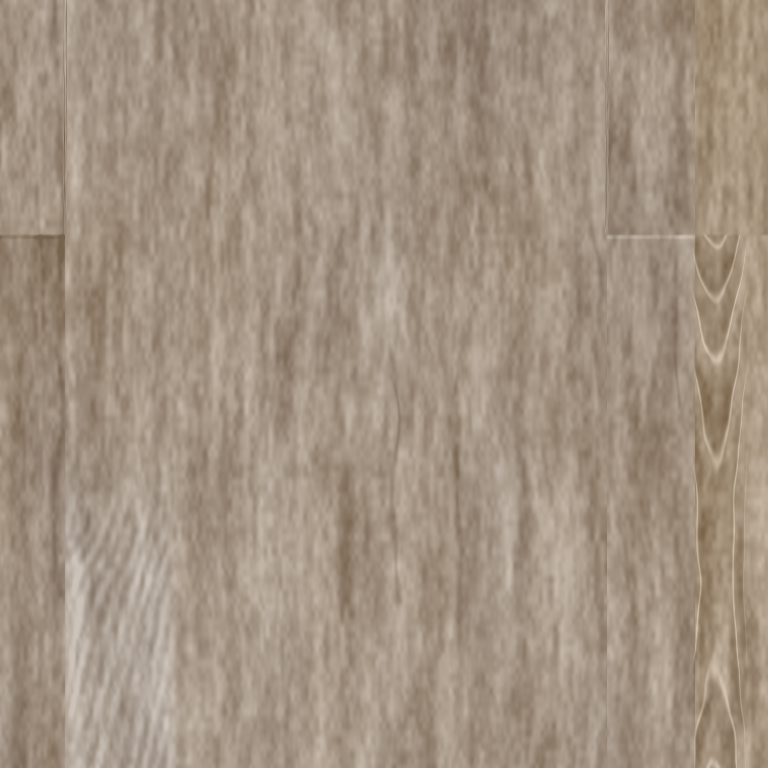
Write a Shadertoy shader that draws this texture.

```glsl
// Weathered grey-brown wood planks with vertical fibres and two butt joints.
// Stretched noise layers make the grain; bent contour lines make the figure,
// and wandering soft streaks make the knots, cracks and pale flecks.

const vec3 WOOD = vec3(0.642, 0.581, 0.519);
const vec3 TONE_STEP = vec3(0.056, 0.060, 0.063);
const vec3 WARM_SHIFT = vec3(0.004, -0.012, -0.045);
const vec3 COOL_SHIFT = vec3(-0.012, 0.002, 0.018);
const float JOINT_Y = 0.694;

float hash(vec2 p) {
    vec3 q = fract(vec3(p.xyx) * 0.1031);
    q += dot(q, q.yzx + 33.33);
    return fract((q.x + q.y) * q.z);
}

// Smooth value noise in -1..1
float noise(vec2 p) {
    vec2 i = floor(p), f = fract(p);
    f = f * f * (3.0 - 2.0 * f);
    float low = mix(hash(i), hash(i + vec2(1, 0)), f.x);
    float high = mix(hash(i + vec2(0, 1)), hash(i + vec2(1, 1)), f.x);
    return 2.0 * mix(low, high, f.y) - 1.0;
}

float band(float v, float a, float b, float soft) {
    return smoothstep(a - soft, a + soft, v) * (1.0 - smoothstep(b - soft, b + soft, v));
}

// Fibres from broad stains to short speckles
float fibres(vec2 p, float seed) {
    vec2 q = p + seed * vec2(3.7, 5.3) + 7.0;
    q.x += 0.006 * noise(q * vec2(9.0, 5.0));
    float tone = 0.85 * noise(q * vec2(12.0, 1.8));
    tone += 1.05 * noise(q * vec2(42.0, 3.5));
    tone += 1.15 * noise(q * vec2(95.0, 13.0));
    tone += 1.00 * noise(q * vec2(150.0, 48.0));
    return tone + 0.65 * noise(q * vec2(210.0, 110.0));
}

// Soft vertical streak that wanders and swells between two heights
float streak(vec2 p, float x, float width, vec2 span, float seed) {
    float wander = 0.008 * noise(vec2(p.y * 11.0, seed));
    float swell = width * (1.0 + 0.5 * noise(vec2(p.y * 23.0, seed + 9.0)));
    float across = (p.x - x - wander) / swell;
    return exp(-across * across) * band(p.y, span.x, span.y, 0.025);
}

// Streak broken into uneven flecks along its length
float flecks(vec2 p, float x, float width, float rate, float seed) {
    float gaps = smoothstep(-0.15, 0.5, noise(vec2(seed, p.y * rate)));
    return gaps * streak(p, x, width, vec2(-0.1, 1.1), seed);
}

// Cathedral arches: contours of a saddle, pale rim with a dark inner side
float cathedral(vec2 p, vec2 centre) {
    vec2 d = p - centre;
    d.x += 0.003 * noise(p * vec2(20.0, 17.0));
    float s = d.y * d.y - 60.0 * d.x * d.x + 0.005 * noise(p * vec2(50.0, 25.0));
    float phase = fract(s / 0.05 - 0.24);
    float rim = band(phase, 0.06, 0.16, 0.06);
    float shade = smoothstep(0.16, 0.28, phase) * (1.0 - smoothstep(0.3, 0.95, phase));
    return (2.8 * rim - 1.5 * shade) * (1.0 - smoothstep(0.026, 0.046, abs(d.x)));
}

// Slanted wavy growth lines
float wavyLines(vec2 p) {
    float s = 55.0 * p.x - 16.0 * p.y + 0.9 * noise(p * vec2(18.0, 9.0));
    return sin(6.2832 * s);
}

// Short slivers scattered over the whole floor
float slivers(vec2 p) {
    float tone = 0.0;
    for (float i = 0.0; i < 22.0; i++) {
        float x = hash(vec2(i, 3.0));
        float y = hash(vec2(i, 8.0));
        float len = mix(0.06, 0.22, hash(vec2(i, 13.0)));
        float strength = mix(-1.6, 1.3, hash(vec2(i, 21.0)));
        tone += strength * streak(p, x, 0.004, vec2(y - len, y + len), i);
    }
    return tone;
}

void mainImage(out vec4 fragColor, in vec2 fragCoord) {
    vec2 p = fragCoord / iResolution.xy;

    // Planks: columns, and the row above or below the joint
    float leftPlank = 1.0 - smoothstep(0.082, 0.087, p.x);
    float rightPlank = smoothstep(0.788, 0.793, p.x);
    float archPlank = smoothstep(0.900, 0.908, p.x);
    float jointed = leftPlank + rightPlank;
    float upper = smoothstep(JOINT_Y - 0.003, JOINT_Y + 0.003, p.y);
    float column = step(0.085, p.x) + step(0.79, p.x) + step(0.905, p.x);
    float tone = mix(fibres(p, column), fibres(p, column + 5.0 * jointed), upper);

    // Plank tones and joint lines
    tone -= 0.7 * leftPlank * (1.0 - upper);
    tone -= 0.8 * (rightPlank - 0.5 * archPlank) * upper;
    tone -= 0.6 * band(p.x, 0.14, 0.235, 0.015) * smoothstep(0.55, 0.8, p.y);
    float joint = band(p.y, JOINT_Y - 0.005, JOINT_Y, 0.002);
    tone += joint * (1.5 * rightPlank * (1.0 - archPlank) - 1.3 * leftPlank);

    // Figured grain
    float wavy = band(p.x, 0.085, 0.225, 0.012) * (1.0 - smoothstep(0.25, 0.46, p.y));
    tone += wavy * (0.45 + 0.8 * wavyLines(p));
    tone += archPlank * (1.0 - upper) * cathedral(p, vec2(0.932, 0.27));
    tone += 1.7 * archPlank * upper * flecks(p, 0.965, 0.006, 6.0, 41.0);

    // Pale edge on the left, torn seam in the middle, long cracks
    tone += 1.9 * flecks(p, 0.095, 0.009, 9.0, 2.0);
    tone -= 1.5 * flecks(p, 0.078, 0.006, 7.0, 5.0);
    tone -= 2.2 * flecks(p, 0.447, 0.008, 8.0, 14.0);
    tone += 2.6 * streak(p, 0.470, 0.006, vec2(0.51, 0.60), 17.0);
    tone += 3.0 * streak(p, 0.454, 0.009, vec2(0.43, 0.48), 19.0);
    tone += 1.6 * streak(p, 0.446, 0.005, vec2(0.60, 0.67), 23.0);
    tone -= 1.9 * streak(p, 0.515, 0.004, vec2(0.20, 0.55), 27.0);
    tone += 1.1 * streak(p, 0.735, 0.010, vec2(0.05, 0.40), 31.0);
    tone += slivers(p);

    // Colour: tone along the wood ramp, warm at the right, cool on the wavy grain
    float warmth = 0.75 * archPlank + 0.25 * noise(p * vec2(14.0, 3.0));
    vec3 colour = WOOD + TONE_STEP * clamp(0.82 * tone, -3.2, 3.0);
    colour += WARM_SHIFT * warmth + COOL_SHIFT * wavy;
    fragColor = vec4(colour, 1.0);
}
```
